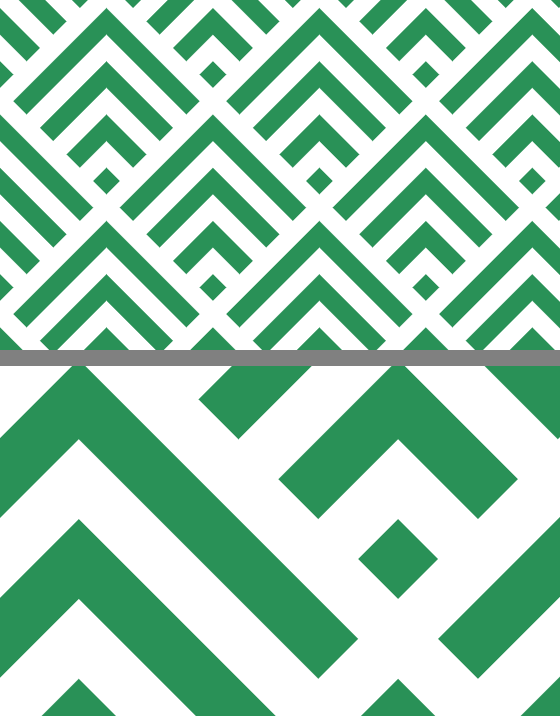
Top: the whole. Bottom: its middle third, enlarged.
Reproduce this pattern procedurally as a Shadertoy shader.

```glsl
// Staggered diamonds of nested green chevrons on white.

#define PERIOD 0.6083                 // repeat distance, in canvas heights
#define APEX vec2(0.3042, 0.9771)     // tip of one outer chevron
#define BANDS 4.0                     // chevrons per diamond, the last a dot
#define STROKE 0.5                    // painted share of each band
#define INK vec3(0.16, 0.57, 0.34)
#define PAPER vec3(1.0)

// Signed distance to the nested chevrons, in band widths.
float chevrons(vec2 diagonal) {
    // Wrap in the middle of the gap so both sides of each edge are continuous.
    float margin = 0.5 * (1.0 - STROKE);
    vec2 cell = mod(diagonal + margin, BANDS) - margin;

    // The nearer upper side sets the band; the farther one trims the arms.
    float depth = min(cell.x, cell.y);
    float stripe = abs(fract(depth - 0.5 * STROKE + 0.5) - 0.5) - 0.5 * STROKE;
    float trim = max(cell.x, cell.y) - (BANDS - 1.0 + STROKE);
    return max(stripe, trim);
}

void mainImage(out vec4 fragColor, in vec2 fragCoord) {
    vec2 p = fragCoord / iResolution.y - APEX;

    // Diagonal axes running down the two arms from the tip.
    float scale = BANDS / PERIOD;
    vec2 diagonal = vec2(p.x - p.y, -p.x - p.y) * scale;

    // One pixel measured across a diagonal edge.
    float pixel = sqrt(2.0) * scale / iResolution.y;
    float ink = clamp(0.5 - chevrons(diagonal) / pixel, 0.0, 1.0);
    fragColor = vec4(mix(PAPER, INK, ink), 1.0);
}
```
